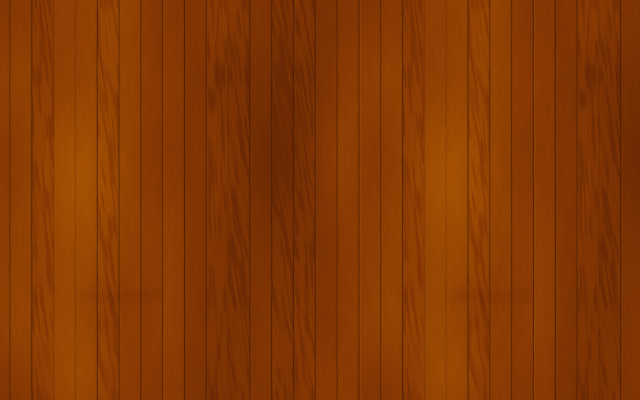
This texture is drawn by a Shadertoy shader. Its source:

```glsl
// Layout, in canvas heights
const float TILE_WIDTH = 0.927;
const float TILE_OFFSET = 0.025;
const float PLANKS = 17.0;
// Bit n describes plank n, or the seam at its left edge
const int GRAINED_PLANKS = 13842;
const int FAINT_SEAMS = 1036;
const int BRIGHT_SEAMS = 65664;
// Seam sizes, in plank widths
const float SEAM_HALF_WIDTH = 0.020;
const float BEVEL_WIDTH = 0.035;
const float SEAM_WOBBLE = 0.012;
// Strength of the tonal variation
const float GRAIN_DEPTH = 0.30;
const float FIBRE_DEPTH = 0.08;
const float PLANK_VARIATION = 0.12;
const float STAIN_DEPTH = 0.28;
const float TAU = 6.28319;

const vec3 DARK_WOOD = vec3(0.415, 0.155, 0.015);
const vec3 MID_WOOD = vec3(0.53, 0.22, 0.01);
const vec3 LIGHT_WOOD = vec3(0.64, 0.315, 0.01);
const vec3 SEAM_COLOR = vec3(0.25, 0.085, 0.01);
const vec3 BEVEL_COLOR = vec3(0.68, 0.34, 0.05);

float hash(vec2 p) {
    vec3 q = fract(p.xyx * vec3(0.1031, 0.1030, 0.0973));
    q += dot(q, q.yzx + 33.33);
    return fract((q.x + q.y) * q.z);
}

// Value noise that wraps horizontally after a whole number of cells
float noise(vec2 p, float period) {
    vec2 cell = floor(p);
    vec2 f = fract(p);
    f = f * f * (3.0 - 2.0 * f);
    float left = mod(cell.x, period);
    float right = mod(cell.x + 1.0, period);
    float low = mix(hash(vec2(left, cell.y)), hash(vec2(right, cell.y)), f.x);
    float high = mix(hash(vec2(left, cell.y + 1.0)), hash(vec2(right, cell.y + 1.0)), f.x);
    return mix(low, high, f.y);
}

float hasBit(int mask, float index) {
    return float((mask >> int(index)) & 1);
}

// Soft spot in tile coordinates, wrapped across the tile
float spot(vec2 p, vec2 center, vec2 size) {
    vec2 d = p - center;
    d.x -= round(d.x);
    d /= size;
    return exp(-dot(d, d));
}

// Broad stains and glows that cross several planks
float stainTone(vec2 tile) {
    float tone = 0.50 + 0.10 * cos(TAU * (tile.x - 0.20));
    tone += 0.30 * spot(tile, vec2(0.20, 0.53), vec2(0.11, 0.22));
    tone += 0.20 * spot(tile, vec2(0.20, 0.06), vec2(0.10, 0.12));
    tone += 0.18 * spot(tile, vec2(0.89, 0.65), vec2(0.06, 0.22));
    tone -= 0.20 * spot(tile, vec2(0.73, 0.63), vec2(0.12, 0.28));
    float smudge = smoothstep(0.16, 0.22, tile.x) * smoothstep(0.43, 0.39, tile.x);
    tone -= 0.11 * smudge * exp(-pow((tile.y - 0.26) / 0.022, 2.0));
    float cloud = noise(tile * vec2(7.0, 5.0), 7.0);
    return tone + STAIN_DEPTH * (cloud - 0.5);
}

// Thin slanted streaks on the grained planks, faint fibres on all
float grainTone(float u, float y, float plank) {
    float bend = noise(vec2(u * 2.0, y * 8.0), PLANKS * 2.0);
    float slant = y * 24.0 * (hash(vec2(plank, 5.0)) + 0.3);
    float x = u * 10.0 + 2.0 * bend + slant;
    float streak = noise(vec2(x, y * 16.0 + plank * 7.0), PLANKS * 10.0);
    float fibre = noise(vec2(u * 10.0, y * 30.0), PLANKS * 10.0);
    float strength = hasBit(GRAINED_PLANKS, plank);
    float grain = -GRAIN_DEPTH * strength * smoothstep(0.35, 0.95, streak);
    return grain + FIBRE_DEPTH * (fibre - 0.5);
}

vec3 woodColor(float tone) {
    vec3 color = mix(DARK_WOOD, MID_WOOD, clamp(tone * 2.0, 0.0, 1.0));
    return mix(color, LIGHT_WOOD, clamp(tone * 2.0 - 1.0, 0.0, 1.0));
}

void mainImage(out vec4 fragColor, in vec2 fragCoord) {
    vec2 p = fragCoord / iResolution.y;
    float u = mod((p.x - TILE_OFFSET) / TILE_WIDTH * PLANKS, PLANKS);
    float plank = floor(u);
    float pixel = PLANKS / (TILE_WIDTH * iResolution.y);

    // Wood surface
    float tone = stainTone(vec2(u / PLANKS, p.y)) + grainTone(u, p.y, plank);
    tone += PLANK_VARIATION * (hash(vec2(plank, 11.0)) - 0.5);
    vec3 color = woodColor(tone);

    // Seams with a shaded groove and a lit edge
    float nearest = floor(u + 0.5);
    float seam = mod(nearest, PLANKS);
    float wobble = noise(vec2(seam + 0.5, p.y * 22.0), PLANKS) - 0.5;
    float d = u - nearest + SEAM_WOBBLE * wobble;
    float strength = mix(0.55 + 0.2 * hash(vec2(seam, 3.0)), 0.22, hasBit(FAINT_SEAMS, seam));
    float groove = 1.0 - smoothstep(-0.8, 0.8, (abs(d) - SEAM_HALF_WIDTH) / pixel);
    float shade = exp(-abs(d) / 0.05);
    float bevelDistance = abs(d - BEVEL_WIDTH - SEAM_HALF_WIDTH);
    float bevel = 1.0 - smoothstep(0.0, BEVEL_WIDTH + 0.5 * pixel, bevelDistance);
    color *= 1.0 - 0.12 * strength * shade;
    color = mix(color, BEVEL_COLOR, bevel * mix(0.15, 0.5, hasBit(BRIGHT_SEAMS, seam)) * strength);
    color = mix(color, SEAM_COLOR, groove * strength);

    fragColor = vec4(color, 1.0);
}
```
